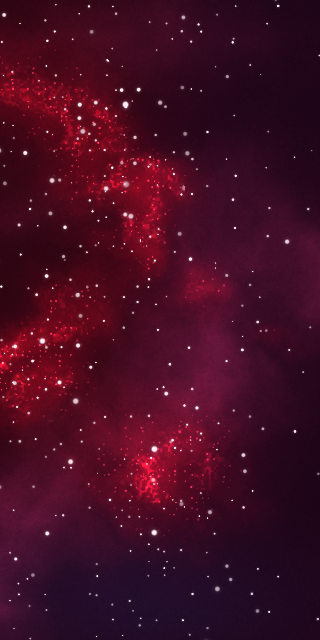
This background is drawn by a WebGL 1 fragment shader. Its source:

```glsl
precision highp float;
uniform vec2 u_resolution;

#define DARK_SKY vec3(0.115, 0.018, 0.090)
#define BLUE_HAZE vec3(0.020, 0.035, 0.075)
#define RED_GAS vec3(0.46, 0.020, 0.055)
#define MAGENTA_GAS vec3(0.34, 0.085, 0.175)
#define DUST_COLOR vec3(0.62, 0.060, 0.130)
#define SPARK_COLOR vec3(0.60, 0.150, 0.240)
#define STAR_COLOR vec3(1.0, 0.93, 0.96)
#define WARP 0.22
#define DUST_SCALE 125.0
#define STAR_LAYERS 3

float hash(vec2 p) {
  vec3 q = fract(p.xyx * vec3(0.1031, 0.1030, 0.0973));
  q += dot(q, q.yzx + 33.33);
  return fract((q.x + q.y) * q.z);
}

float noise(vec2 p) {
  vec2 i = floor(p), f = fract(p);
  f = f * f * (3.0 - 2.0 * f);
  return mix(mix(hash(i), hash(i + vec2(1, 0)), f.x),
             mix(hash(i + vec2(0, 1)), hash(i + vec2(1, 1)), f.x), f.y);
}

float fbm(vec2 p) {
  float sum = 0.0, amp = 0.5;
  for (int i = 0; i < 5; i++) {
    sum += amp * noise(p);
    p = mat2(1.6, 1.2, -1.2, 1.6) * p + 17.3;
    amp *= 0.5;
  }
  return sum;
}

// Soft elliptical cloud
float glow(vec2 p, vec2 center, vec2 radius) {
  vec2 d = (p - center) / radius;
  return exp(-dot(d, d));
}

// Winding trail of hot gas
float redGas(vec2 p) {
  return 0.55 * glow(p, vec2(0.04, 1.72), vec2(0.21, 0.16))
       + 0.55 * glow(p, vec2(0.27, 1.58), vec2(0.14, 0.14))
       + 0.85 * glow(p, vec2(0.42, 1.40), vec2(0.15, 0.09))
       + 0.60 * glow(p, vec2(0.40, 1.24), vec2(0.08, 0.09))
       + 0.50 * glow(p, vec2(0.25, 1.03), vec2(0.17, 0.09))
       + 0.95 * glow(p, vec2(0.07, 0.91), vec2(0.14, 0.10))
       + 0.50 * glow(p, vec2(0.13, 0.77), vec2(0.16, 0.09))
       + 0.50 * glow(p, vec2(0.62, 1.08), vec2(0.10, 0.11))
       + 0.80 * glow(p, vec2(0.51, 0.53), vec2(0.20, 0.18))
       + 0.35 * glow(p, vec2(0.87, 0.93), vec2(0.08, 0.03));
}

// Broad cooler haze
float magentaGas(vec2 p) {
  return 0.80 * glow(p, vec2(0.65, 0.85), vec2(0.21, 0.27))
       + 0.50 * glow(p, vec2(0.70, 1.30), vec2(0.22, 0.22))
       + 0.55 * glow(p, vec2(1.00, 1.16), vec2(0.17, 0.22))
       + 0.70 * glow(p, vec2(0.08, 0.42), vec2(0.26, 0.17))
       + 0.55 * glow(p, vec2(0.00, 0.12), vec2(0.13, 0.18))
       + 0.40 * glow(p, vec2(0.38, 0.66), vec2(0.25, 0.12))
       + 0.35 * glow(p, vec2(0.48, 1.88), vec2(0.35, 0.16))
       + 0.25 * glow(p, vec2(0.10, 1.36), vec2(0.22, 0.11));
}

// One jittered dot per grid cell, kept with the given chance
float scatter(vec2 p, float cell, float radius, float chance, float seed) {
  vec2 q = p / cell + seed;
  vec2 id = floor(q);
  vec2 center = 0.25 + 0.5 * vec2(hash(id + 3.1), hash(id + 41.7));
  float size = radius * mix(0.5, 1.0, hash(id + 77.3));
  float d = length(fract(q) - center) * cell / size;
  float halo = 0.22 * exp(-0.7 * d * d);
  float core = 1.0 - smoothstep(0.45, 1.15, d);
  float power = mix(0.4, 1.0, hash(id + 59.9));
  return step(hash(id + 11.9), chance) * power * (core + halo);
}

void main() {
  vec2 p = 2.0 * gl_FragCoord.xy / u_resolution.y;
  vec2 bend = vec2(fbm(p * 5.0), fbm(p * 5.0 + 31.0)) - 0.48;
  vec2 w = p + WARP * bend;
  float red = redGas(w);
  float magenta = magentaGas(w);
  float wisps = fbm(p * 9.0 + 2.0 * bend);

  // Sky and gas
  vec3 color = DARK_SKY;
  color += BLUE_HAZE * glow(p, vec2(0.45, 0.12), vec2(0.5, 0.22));
  color += vec3(0.06, 0.0, -0.02) * (1.0 - smoothstep(0.2, 0.8, p.x)) * smoothstep(0.2, 0.7, p.y);
  color += MAGENTA_GAS * magenta * (0.45 + 0.8 * wisps) * (1.0 - 0.4 * min(red, 1.0));
  color += RED_GAS * red * (0.25 + 1.1 * wisps);

  // Clumped grainy dust
  float clump = smoothstep(0.42, 0.68, fbm(p * 17.0 + 3.0 * bend + 9.0));
  float grain = smoothstep(0.45, 0.85, noise(p * DUST_SCALE));
  color += DUST_COLOR * clump * (0.25 + 0.75 * grain) * smoothstep(0.15, 0.95, red);
  color += SPARK_COLOR * scatter(p, 0.017, 0.0042, 0.03 + 0.45 * red, 5.3) * smoothstep(0.05, 0.6, red);
  color *= 0.94 + 0.12 * noise(p * DUST_SCALE * 1.5);

  // Stars, from few large to many small
  float crowd = min(red, 1.0) * (1.0 - smoothstep(0.3, 0.75, p.x));
  float open = 1.0 - 0.75 * smoothstep(0.6, 0.9, p.x);
  float cell = 0.085, radius = 0.0115;
  for (int i = 0; i < STAR_LAYERS; i++) {
    float chance = 0.09 * open + 0.16 * crowd;
    float star = scatter(p, cell, radius, chance, 13.7 * float(i + 1));
    color = mix(color, STAR_COLOR, min(star, 1.0));
    cell *= 0.56;
    radius *= 0.66;
  }

  gl_FragColor = vec4(clamp(color, 0.0, 1.0), 1.0);
}
```
